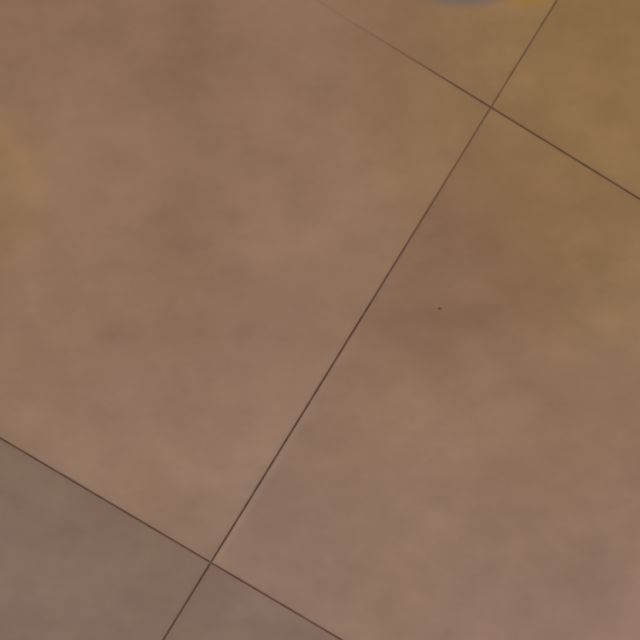
A WebGL 2 fragment shader for this texture:

```glsl
#version 300 es
precision highp float;

uniform vec2 u_resolution;
out vec4 fragColor;

const vec2 CORNER = vec2(0.3294, 0.1211);   // where two joints cross
const vec2 ALONG = vec2(0.5240, 0.8517);    // direction of the long joint
const float TILE_SIDE = 0.835;
const float KEYSTONE = 0.0176;              // slight perspective of the cross joints
const float JOINT_HALF_WIDTH = 0.0015;

const vec3 CLAY_TOP_LEFT = vec3(0.550, 0.427, 0.335);
const vec3 CLAY_TOP_RIGHT = vec3(0.550, 0.430, 0.285);
const vec3 CLAY_LOW_LEFT = vec3(0.560, 0.455, 0.385);
const vec3 CLAY_LOW_RIGHT = vec3(0.565, 0.455, 0.390);
const vec3 NEAR_ROW_TINT = vec3(0.92, 0.93, 0.955);
const vec3 JOINT_COLOR = vec3(0.29, 0.21, 0.17);
const vec3 COOL_GLINT = vec3(0.44, 0.39, 0.38);
const vec3 WARM_GLINT = vec3(0.60, 0.45, 0.21);

float hash(vec2 p) {
    return fract(sin(dot(p, vec2(127.1, 311.7))) * 43758.5453);
}

float noise(vec2 p) {
    vec2 cell = floor(p);
    vec2 f = fract(p);
    f = f * f * (3.0 - 2.0 * f);
    float low = mix(hash(cell), hash(cell + vec2(1.0, 0.0)), f.x);
    float high = mix(hash(cell + vec2(0.0, 1.0)), hash(cell + 1.0), f.x);
    return mix(low, high, f.y);
}

float fbm(vec2 p) {
    float sum = 0.0;
    float weight = 0.5;
    for (int i = 0; i < 5; i++) {
        sum += weight * noise(p);
        p = mat2(1.6, 1.2, -1.2, 1.6) * p + 7.3;
        weight *= 0.55;
    }
    return sum;
}

// Canvas position to tile units, joints at whole numbers
vec2 tileSpace(vec2 p) {
    vec2 d = p - CORNER;
    vec2 t = vec2(dot(d, vec2(ALONG.y, -ALONG.x)), dot(d, ALONG)) / TILE_SIDE;
    t.y -= KEYSTONE * t.x * (1.0 - t.y);
    return t;
}

// Signed canvas distance to the nearest joint on each axis
vec2 jointOffset(vec2 t) {
    return (fract(t + 0.5) - 0.5) * TILE_SIDE;
}

float jointLine(float offset, float pixel) {
    float soft = max(pixel, 0.0015);
    return 1.0 - smoothstep(JOINT_HALF_WIDTH - soft, JOINT_HALF_WIDTH + soft, abs(offset));
}

vec3 clayGradient(vec2 p) {
    vec3 low = mix(CLAY_LOW_LEFT, CLAY_LOW_RIGHT, p.x);
    vec3 high = mix(CLAY_TOP_LEFT, CLAY_TOP_RIGHT, smoothstep(0.45, 1.0, p.x));
    return mix(low, high, smoothstep(0.0, 0.95, p.y));
}

// Cloudy stain and fine streaky grain, shifted from tile to tile
vec3 mottle(vec3 color, vec2 p, vec2 tile) {
    vec2 shift = 19.0 * vec2(hash(tile), hash(tile + 5.0));
    float cloud = fbm(p * 6.0 + shift) - 0.53;
    float stain = fbm(p * vec2(16.0, 22.0) + shift + 31.0) - 0.53;
    float grain = noise(p * vec2(70.0, 130.0)) - 0.5;
    color *= 1.0 + 0.12 * cloud + 0.10 * stain + 0.012 * grain;
    return color + vec3(0.004, 0.0, -0.018) * (fbm(p * 5.0 + 43.0) - 0.53);
}

float blob(vec2 p, vec2 center, vec2 radius) {
    return 1.0 - smoothstep(0.3, 1.0, length((p - center) / radius));
}

void main() {
    vec2 p = gl_FragCoord.xy / u_resolution;
    float pixel = 1.0 / min(u_resolution.x, u_resolution.y);
    vec2 t = tileSpace(p);
    vec2 tile = floor(t);
    vec2 offset = jointOffset(t);

    // Tile surface, the nearest row cooler and darker
    vec3 color = mottle(clayGradient(p), p, tile);
    color *= mix(NEAR_ROW_TINT, vec3(1.0), smoothstep(-pixel, pixel, t.y));
    color += vec3(0.008, 0.004, -0.015) * blob(p, vec2(0.0, 0.7), vec2(0.12, 0.2));

    // Darker stain on the right tile
    float rightTile = smoothstep(-pixel, pixel, t.x);
    color *= 1.0 - vec3(0.04, 0.06, 0.06) * rightTile * blob(p, vec2(0.74, 0.62), vec2(0.28, 0.26));

    // Pale lip beside the lower part of the long joint
    float lip = smoothstep(0.001, 0.003, offset.x) * (1.0 - smoothstep(0.003, 0.016, offset.x));
    color += 0.025 * lip * smoothstep(0.0, 0.02, t.y) * (1.0 - smoothstep(0.2, 0.6, t.y));

    // Joints, worn faint toward the far side
    float farRow = smoothstep(0.4, 0.6, t.y);
    float longWear = mix(0.85, 0.50, smoothstep(0.45, 0.95, t.y));
    float crossWear = mix(0.75, 0.08, farRow * (1.0 - smoothstep(-0.36, 0.05, t.x)));
    float joint = max(jointLine(offset.x, pixel) * longWear, jointLine(offset.y, pixel) * crossWear);
    float shadow = max(longWear * exp(-abs(offset.x) * 300.0), crossWear * exp(-abs(offset.y) * 300.0));
    color = mix(color, JOINT_COLOR, joint * mix(0.72, 1.0, noise(p * 90.0)));
    color *= 1.0 - 0.07 * shadow;

    // Small speck and the reflected light at the upper edge
    color *= 1.0 - 0.25 * blob(p, vec2(0.687, 0.518), vec2(0.005, 0.003));
    color = mix(color, WARM_GLINT, 0.5 * blob(p, vec2(0.825, 1.005), vec2(0.055, 0.022)));
    color = mix(color, COOL_GLINT, 0.7 * blob(p, vec2(0.725, 1.005), vec2(0.085, 0.022)));

    fragColor = vec4(color, 1.0);
}
```
